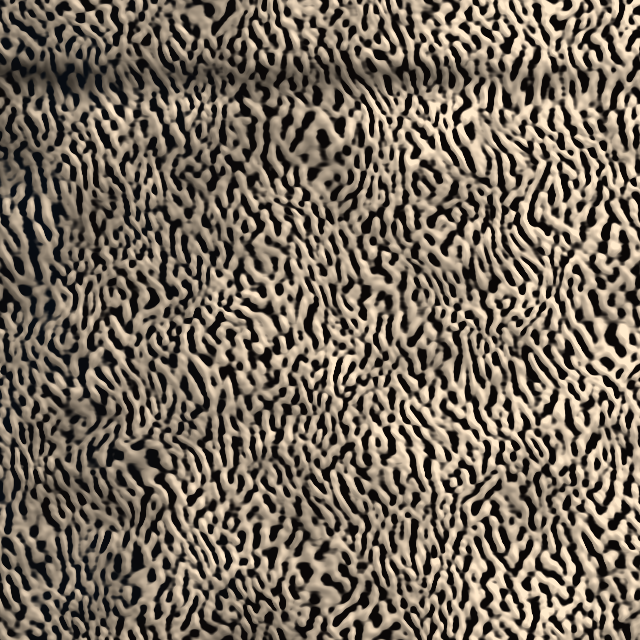
Reproduce this texture procedurally as a three.js fragment shader.

```glsl
// Coral-like relief of pale, upright branching ridges over dark pits, lit from the upper right.
#define CELLS vec2(35.0, 26.0)  // grain cells across and up
#define LEAN 0.12               // sideways lean of the ridges
#define WAVE_NUMBER 8.3         // ridge spacing inside a cell, radians
#define ANGLE_SPREAD 1.0        // how far ridges stray from upright
#define ROUGHNESS 0.36          // share of finer grain that breaks the ridges
#define PIT_LEVEL -0.92         // height where pits are fully dark
#define RIDGE_LEVEL 0.25        // height where ridges are fully pale
#define RELIEF 0.11             // steepness used for lighting
#define BAND_Y 0.882            // height of the dark horizontal band
#define RIDGE_COLOR vec3(1.0, 0.905, 0.785)
#define PIT_COLOR vec3(0.04, 0.028, 0.025)
#define COOL_PIT_COLOR vec3(0.025, 0.05, 0.08)

varying vec2 vUv;

vec3 hash3(vec3 p) {
  p = fract(p * vec3(0.1031, 0.1030, 0.0973));
  p += dot(p, p.yxz + 33.33);
  return fract((p.xxy + p.yxx) * p.zyx);
}

float valueNoise(vec2 p) {
  vec2 cell = floor(p);
  vec2 f = fract(p);
  f = f * f * (3.0 - 2.0 * f);
  float a = hash3(vec3(cell, 7.0)).x;
  float b = hash3(vec3(cell + vec2(1.0, 0.0), 7.0)).x;
  float c = hash3(vec3(cell + vec2(0.0, 1.0), 7.0)).x;
  float d = hash3(vec3(cell + vec2(1.0, 1.0), 7.0)).x;
  return mix(mix(a, b, f.x), mix(c, d, f.x), f.y);
}

// Sum of small scattered wave packets: x is height, yz its slope.
vec3 ridgeField(vec2 p) {
  vec2 home = floor(p);
  vec3 field = vec3(0.0);
  for (int j = -1; j <= 1; j++) {
    for (int i = -1; i <= 1; i++) {
      vec2 cell = home + vec2(float(i), float(j));
      for (int k = 0; k < 4; k++) {
        vec3 seed = hash3(vec3(cell + 50.0, float(k) * 11.0 + 3.0));
        float phase = 6.2832 * hash3(vec3(cell + 90.0, float(k) * 5.0 + 61.0)).y;
        vec2 d = p - cell - seed.xy;
        float falloff = max(0.0, 1.0 - dot(d, d));
        float angle = (seed.z * 2.0 - 1.0) * ANGLE_SPREAD;
        vec2 wave = WAVE_NUMBER * vec2(cos(angle), sin(angle));
        float turn = dot(wave, d) + phase;
        float envelope = falloff * falloff * falloff;
        field.x += envelope * cos(turn);
        field.yz -= 6.0 * d * falloff * falloff * cos(turn) + wave * envelope * sin(turn);
      }
    }
  }
  return field;
}

// Broad light: brighter to the right, blotchy, with one dark band near the top.
float illumination(vec2 uv) {
  float light = mix(0.66, 1.02, smoothstep(-0.1, 0.95, uv.x + 0.2 * (uv.y - 0.5)));
  light += 0.22 * (valueNoise(uv * vec2(6.0, 9.0) + 4.0) - 0.5);
  light += 0.28 * (valueNoise(uv * vec2(17.0, 25.0) + 31.0) - 0.5);
  float wobble = 0.02 * (valueNoise(vec2(uv.x * 7.0, 2.5)) - 0.5);
  float offset = (uv.y - BAND_Y - wobble) / 0.026;
  float strength = mix(0.52, 0.28, uv.x) * (0.7 + 0.6 * valueNoise(vec2(uv.x * 9.0, 8.5)));
  light *= 1.0 - strength * exp(-offset * offset);
  float fringe = (uv.y - BAND_Y + 0.052) / 0.018;
  return light + 0.1 * exp(-fringe * fringe);
}

void main() {
  // Bend the domain so that ridges wander in direction.
  vec2 bend = vec2(valueNoise(vUv * 11.0 + 12.0), valueNoise(vUv * 11.0 + 45.0)) - 0.5;
  vec2 p = (vUv + vec2(LEAN * vUv.y, 0.0) + 0.035 * bend) * CELLS;

  // Finer grain pinches and bridges the main ridges.
  vec2 fineScale = vec2(1.25, 1.75);
  vec3 fine = ridgeField(p * fineScale + 37.0);
  vec3 field = ridgeField(p) + ROUGHNESS * fine * vec3(1.0, fineScale);

  // Flat nicks roughen the pit edges.
  float nicks = valueNoise(vUv * vec2(75.0, 210.0)) - 0.5;
  float height = field.x + 0.75 * nicks;
  float ridge = smoothstep(PIT_LEVEL, RIDGE_LEVEL, height);

  // Light the ridges from their slope and height.
  vec3 normal = normalize(vec3(-field.yz * RELIEF, 1.0));
  float shade = 0.80 + 0.36 * dot(normal.xy, vec2(0.4, 0.6)) + 0.08 * clamp(height, -1.0, 1.5);
  float tone = clamp(shade * illumination(vUv), 0.0, 1.02);

  float coolness = (1.0 - smoothstep(0.0, 0.55, vUv.x)) * valueNoise(vUv * 14.0 + 70.0);
  vec3 pit = mix(PIT_COLOR, COOL_PIT_COLOR, coolness);
  gl_FragColor = vec4(mix(pit, RIDGE_COLOR * tone, ridge), 1.0);
}
```
